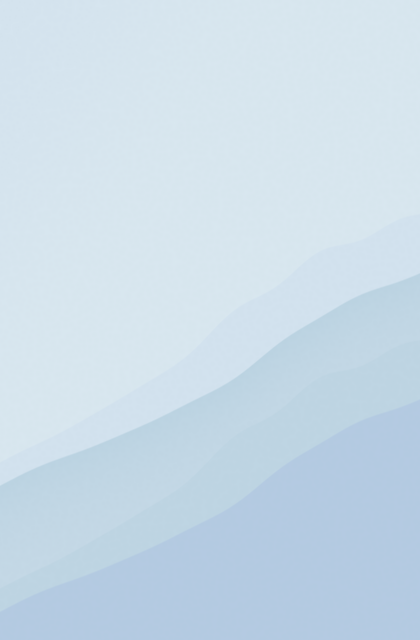
This background is drawn by a Shadertoy shader. Its source:

```glsl
// Pale blue paper hills: four overlapping wavy layers rising to the right.
#define PI 3.14159265
#define LAYER_DROP 0.197
#define GRAIN_SCALE 110.0
#define GRAIN_AMOUNT 0.007
#define SHADE_DEPTH 0.085
#define SKY_LEFT vec3(0.831, 0.890, 0.933)
#define SKY_RIGHT vec3(0.845, 0.902, 0.935)
#define MIST vec3(0.822, 0.884, 0.932)
#define HAZE vec3(0.773, 0.849, 0.902)
#define TEAL vec3(0.743, 0.832, 0.887)
#define BLUE vec3(0.704, 0.793, 0.884)

// Layered sines that vanish at both sides of the canvas.
float waves(float x, vec4 low, vec4 mid, vec3 high) {
    float a = PI * x;
    return dot(low, sin(a * vec4(1, 2, 3, 4)))
         + dot(mid, sin(a * vec4(5, 6, 7, 8)))
         + dot(high, sin(a * vec3(9, 10, 11)));
}

float steepRidge(float x) {
    return 0.2773 + 0.388 * x + waves(x,
        vec4(0.00867, -0.02046, 0.00237, 0.00235),
        vec4(-0.00029, -0.00065, -0.0016, 0.00171),
        vec3(0.00193, -0.00298, 0.00172));
}

float gentleRidge(float x) {
    return 0.2409 + 0.332 * x + waves(x,
        vec4(-0.01076, -0.01106, 0.00875, -0.00028),
        vec4(-0.00034, 0.00163, 0.0008, -0.00028),
        vec3(-0.00015, 0.00097, -0.0006));
}

vec2 hash2(vec2 p) {
    vec3 q = fract(p.xyx * vec3(0.1031, 0.103, 0.0973));
    q += dot(q, q.yzx + 33.33);
    return fract((q.xx + q.yz) * q.zy);
}

// Distance to the nearest scattered cell centre.
float cellular(vec2 p) {
    vec2 cell = floor(p), f = fract(p);
    float nearest = 2.0;
    for (int j = -1; j <= 1; j++)
    for (int i = -1; i <= 1; i++) {
        vec2 o = vec2(i, j);
        nearest = min(nearest, length(o + hash2(cell + o) - f));
    }
    return nearest;
}

// Anti-aliased cover of the area below a ridge.
float cover(float depth) {
    float pixel = 1.0 / iResolution.y;
    return smoothstep(-pixel, pixel, depth * 0.85);
}

void mainImage(out vec4 fragColor, in vec2 fragCoord) {
    vec2 uv = fragCoord / iResolution.xy;
    float steep = steepRidge(uv.x) - uv.y;
    float gentle = gentleRidge(uv.x) - uv.y;

    // Sky, cooler in the upper left corner
    float warmth = smoothstep(0.0, 0.65, uv.x + 0.9 * (1.0 - uv.y));
    vec3 color = mix(SKY_LEFT, SKY_RIGHT, warmth);

    // Upper pair of layers, the second darker along its crest
    color = mix(color, MIST, cover(steep));
    float crest = exp(-max(gentle, 0.0) / SHADE_DEPTH);
    vec3 haze = HAZE - vec3(0.040, 0.022, 0.018) * crest;
    color = mix(color, haze, cover(gentle));

    // Lower pair repeats the same ridges further down
    color = mix(color, TEAL, cover(steep - LAYER_DROP));
    color = mix(color, BLUE, cover(gentle - LAYER_DROP));

    // Paper grain, faint on the lowest layer
    float grain = cellular(fragCoord / iResolution.y * GRAIN_SCALE) - 0.45;
    color += GRAIN_AMOUNT * grain * (1.0 - 0.7 * cover(gentle - LAYER_DROP));

    fragColor = vec4(color, 1.0);
}
```
